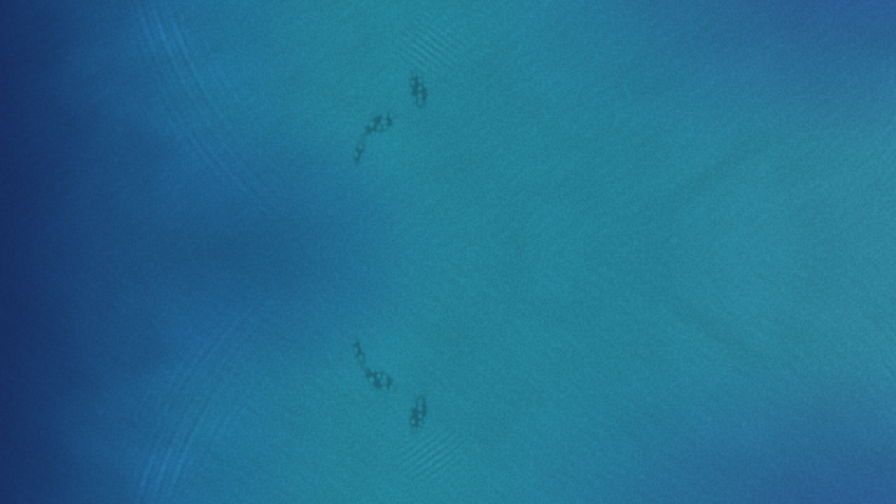
A Shadertoy shader for this background:

```glsl
// Brushed navy-to-teal wall, mirrored top to bottom, with arcs, smudges and paper grain.

const vec3 NAVY  = vec3(0.085, 0.165, 0.36);
const vec3 BLUE  = vec3(0.12, 0.37, 0.56);
const vec3 TEAL  = vec3(0.14, 0.51, 0.60);
const vec3 MIST  = vec3(0.18, 0.51, 0.61);
const vec3 DUSK  = vec3(0.16, 0.36, 0.58);
const vec3 CHALK = vec3(0.13, 0.47, 0.66);

vec2 hash2(vec2 p) {
    vec3 q = fract(p.xyx * vec3(0.1031, 0.1030, 0.0973));
    q += dot(q, q.yzx + 33.33);
    return fract((q.xx + q.yz) * q.zy);
}

// Distance to the nearest scattered point, about 0 to 1.
float cellular(vec2 p) {
    vec2 cell = floor(p), f = fract(p);
    float nearest = 2.0;
    for (int j = -1; j <= 1; j++)
        for (int i = -1; i <= 1; i++) {
            vec2 o = vec2(i, j);
            vec2 d = o + hash2(cell + o) - f;
            nearest = min(nearest, dot(d, d));
        }
    return sqrt(nearest);
}

// Layered, rotated sines: a soft cloud in about -1 to 1.
float waves(vec2 p) {
    float sum = 0.0, gain = 0.5;
    for (int i = 0; i < 5; i++) {
        sum += gain * sin(p.x + 1.3 * sin(p.y)) * cos(0.8 * p.y + 0.6);
        p = mat2(1.3, 1.2, -1.2, 1.3) * p + 2.1;
        gain *= 0.62;
    }
    return sum;
}

// Soft ellipse, 1 at its centre.
float blob(vec2 p, vec2 centre, vec2 size) {
    vec2 d = (p - centre) / size;
    return exp(-dot(d, d));
}

// Soft ellipse turned by an angle.
float stroke(vec2 p, vec2 centre, vec2 size, float angle) {
    float c = cos(angle), s = sin(angle);
    return blob(mat2(c, -s, s, c) * (p - centre), vec2(0.0), size);
}

// Broad colour fields; x runs 0 to 1, fold is 0 on the middle line and 1 at the rim.
vec3 wash(float x, float fold, float cloud) {
    float front = mix(0.43, 0.31, smoothstep(0.1, 0.65, fold)) + 0.025 * cloud;
    vec3 c = mix(NAVY, BLUE, smoothstep(-0.08, 0.25, x + 0.02 * cloud));
    c = mix(c, TEAL, smoothstep(front - 0.2, front + 0.1, x));
    c = mix(c, MIST, smoothstep(0.65, 1.0, x));
    float corner = smoothstep(0.3, 1.1, fold) * smoothstep(0.5, 0.95, x + 0.03 * cloud);
    return mix(c, DUSK, 0.95 * corner);
}

// Fine bristle lines along a ring coordinate.
float bristles(float r, float along) {
    float wobble = 0.7 * sin(along * 9.0) + 0.5 * sin(r * 60.0);
    return 0.5 * sin(r * 420.0 + wobble) + 0.5 * sin(r * 263.0 - wobble * 1.7);
}

void mainImage(out vec4 fragColor, in vec2 fragCoord) {
    vec2 uv = fragCoord / iResolution.xy;
    vec2 p = fragCoord / iResolution.y;
    float fold = abs(uv.y - 0.5) * 2.0;
    // q.y is the distance from the nearer rim.
    vec2 q = vec2(uv.x * 16.0 / 9.0, 0.5 - 0.5 * fold);

    float cloud = waves(q * 7.0);
    float mottle = waves(q * vec2(19.0, 23.0) + 4.0);
    vec3 colour = wash(uv.x, fold, cloud);

    // Chalky haze and the darker hollow on the left
    float haze = blob(q, vec2(0.36, 0.10), vec2(0.17, 0.17)) * (0.7 + 0.4 * mottle);
    colour = mix(colour, CHALK, clamp(0.45 * haze, 0.0, 1.0));
    colour *= 1.0 - 0.08 * blob(q, vec2(0.48, 0.5), vec2(0.13, 0.07));

    // Curved brush marks
    vec2 d = q - vec2(1.11, -0.23);
    float r = length(d), turn = atan(d.y, -d.x);
    float band = exp(-pow((r - 0.845) / 0.07, 2.0));
    band *= smoothstep(-0.05, 0.08, q.y) * smoothstep(0.48, 0.22, q.y);
    float patchy = 0.65 + 0.35 * sin(turn * 11.0 + r * 35.0);
    colour += vec3(0.03, 0.065, 0.075) * band * patchy * (0.3 + 0.5 * bristles(r, turn));

    // Small pale scratches near the rim
    float scratch = blob(q, vec2(0.85, 0.095), vec2(0.06, 0.045));
    colour += 0.025 * scratch * (0.4 + sin((q.y - 0.75 * q.x) * 380.0 + 2.0 * mottle));

    // Stepped dark smudges and a long faint shadow
    float flecks = smoothstep(0.15, 0.7, cellular(q * vec2(75.0, 60.0)) + 0.25 * mottle);
    float smudge = stroke(q, vec2(0.83, 0.178), vec2(0.018, 0.04), -0.2)
                 + stroke(q, vec2(0.755, 0.245), vec2(0.037, 0.018), -0.5)
                 + 0.7 * stroke(q, vec2(0.712, 0.305), vec2(0.014, 0.032), 0.3);
    colour *= 1.0 - 0.23 * smoothstep(0.2, 0.75, smudge) * flecks;
    colour *= 1.0 - 0.05 * stroke(q, vec2(1.42, 0.34), vec2(0.12, 0.022), -0.6);

    // Cloudy pigment, slanted fibres and paper grain
    float fibre = sin((q.x + 1.4 * q.y) * 150.0 + 3.0 * mottle) * sin(q.x * 31.0 - q.y * 23.0);
    float grain = cellular(p * 130.0) - 0.48;
    float speck = hash2(floor(p * 288.0)).x - 0.5;
    colour *= 1.0 + 0.025 * cloud + 0.025 * mottle + 0.012 * fibre + 0.07 * grain + 0.05 * speck;

    fragColor = vec4(clamp(colour, 0.0, 1.0), 1.0);
}
```
